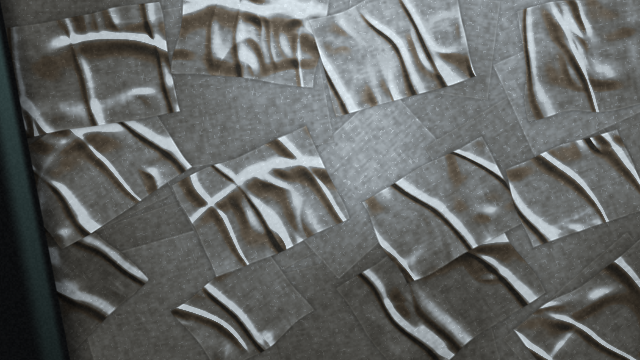
Write a Shadertoy shader that draws this texture.

```glsl
// Overlapping strips of crumpled silver tape under a soft overhead light.

const vec2 LIGHT_DIR = vec2(0.45, 0.89);
const vec3 WARM_GLOW = vec3(1.1, 1.0, 0.9);
const vec3 TEAL_FRAME = vec3(0.19, 0.26, 0.26);
const vec3 DEEP_SHADE = vec3(0.045, 0.05, 0.055);

float hash(vec2 p) {
    vec3 a = fract(vec3(p.xyx) * 0.1031);
    a += dot(a, a.yzx + 33.33);
    return fract((a.x + a.y) * a.z);
}

float noise(vec2 p) {
    vec2 i = floor(p), f = fract(p);
    f = f * f * (3.0 - 2.0 * f);
    return mix(mix(hash(i), hash(i + vec2(1, 0)), f.x),
               mix(hash(i + vec2(0, 1)), hash(i + vec2(1, 1)), f.x), f.y);
}

mat2 rotation(float a) {
    float c = cos(a), s = sin(a);
    return mat2(c, -s, s, c);
}

float boxDistance(vec2 q, vec2 halfSize) {
    vec2 d = abs(q) - halfSize;
    return length(max(d, 0.0)) + min(max(d.x, d.y), 0.0);
}

// Ridge with one steep and one gentle flank
float fold(float d, float width) {
    float x = d / (d < 0.0 ? width * 0.55 : width);
    return 0.85 * width * exp(-x * x);
}

// Height of the folds and creases within one strip
float relief(vec2 q, vec2 halfSize, float seed) {
    float t = q.y / halfSize.y;
    float wobble = 0.04 * (noise(q * 8.0 + seed) - 0.5);
    float h = 0.0;
    for (int k = 0; k < 3; k++) {
        vec2 id = vec2(float(k) + 3.0, seed);
        float r = hash(id), bend = hash(id + 17.0) - 0.5, side = hash(id + 29.0);
        float x0 = (float(k) - 1.0 + 0.9 * (r - 0.5)) * halfSize.x * 0.72;
        float d = q.x - x0 + 0.2 * q.y - bend * (0.5 * q.y + 0.05 * t * t) - wobble;
        float taper = clamp(0.5 + (side - 0.5) * 1.6 * t, 0.0, 1.0);
        float reach = smoothstep(-0.9, -0.3, (r > 0.5 ? t : -t) + 0.9 * hash(id + 37.0));
        float ridge = reach * fold(side > 0.6 ? -d : d, mix(0.008, 0.026, taper));
        h = sqrt(h * h + ridge * ridge);
    }
    // Long gather along some strips
    float gathered = step(0.5, hash(vec2(seed, 41.0)));
    float arch = halfSize.y * 0.45 - 1.5 * q.x * q.x + 1.5 * wobble;
    float gather = gathered * fold(arch - q.y, 0.036) * smoothstep(0.25, 0.6, noise(q * 5.0 + seed));
    h = sqrt(h * h + gather * gather);
    // Draped creases
    float warp = noise(q * 8.0 + seed * 2.0);
    float n = noise(vec2(q.x * 13.0 + 3.0 * warp, q.y * 7.0 + 2.0 * warp) + seed * 3.0);
    float crease = 1.0 - sqrt((2.0 * n - 1.0) * (2.0 * n - 1.0) + 0.015);
    h += 0.024 * crease * smoothstep(0.4, 0.65, noise(q * 6.0 + seed * 5.0));
    return h + 0.0016 * noise(q * 38.0);
}

vec2 reliefSlope(vec2 q, vec2 halfSize, float seed) {
    const float e = 0.003;
    float h = relief(q, halfSize, seed);
    return vec2(relief(q + vec2(e, 0), halfSize, seed) - h,
                relief(q + vec2(0, e), halfSize, seed) - h) / e;
}

// Embossed crossing threads and small glints, as a brightness factor
float weave(vec2 q) {
    float along = 0.17 * (noise(q * vec2(70.0, 150.0)) - 0.5);
    float across = 0.15 * (noise(q * vec2(120.0, 55.0) + 31.0) - 0.5);
    float glints = 0.22 * smoothstep(0.8, 0.97, noise(q * 185.0));
    return 1.0 + along + across + glints;
}

float ambient(vec2 p) {
    vec2 d = (p - vec2(1.1, 0.87)) * vec2(0.9, 1.1);
    float cloud = 0.85 + 0.3 * noise(p * 4.0 + 8.0);
    return (0.225 + 0.35 * exp(-1.7 * dot(d, d))) * cloud;
}

// Metal tone for a facet; facing is its tilt towards the light
vec3 metal(float light, float facing) {
    float glare = smoothstep(0.18, 0.65, facing);
    float tone = light * exp(clamp(facing, -1.1, 0.5)) + 0.3 * glare * (0.5 + light);
    tone = min(tone, 0.72 + 0.25 * (tone - 0.72));
    vec3 tint = mix(vec3(1.03, 1.0, 0.91), vec3(0.96, 1.01, 1.04), smoothstep(0.1, 0.6, tone));
    float warmth = smoothstep(0.08, 0.3, -facing) * (1.0 - smoothstep(0.6, 1.2, -facing));
    return tone * tint * mix(vec3(1.0), WARM_GLOW, warmth);
}

// Lays one strip over the colour below; crumpled is 0 or 1
vec3 layTape(vec3 below, vec2 p, vec2 center, float seed, float crumpled, float px) {
    float r = hash(vec2(seed, 5.0)), s = hash(vec2(seed, 9.0));
    float angle = mix(0.25, 0.8, r) - 0.4 * smoothstep(0.7, 0.85, center.y);
    mat2 turn = rotation(angle);
    vec2 q = turn * (p - center);
    vec2 halfSize = mix(vec2(0.27, 0.18), vec2(0.2, 0.14), crumpled) * mix(0.75, 1.35, s);
    float d = boxDistance(q, halfSize) + crumpled * 0.025 * (noise(q * 9.0 + seed) - 0.5);
    if (d > 0.04) return below;
    below *= 1.0 - mix(0.1, 0.22, crumpled) * exp(-max(d, 0.0) / 0.006);
    float facing = 0.0;
    if (crumpled > 0.5) facing = -dot(reliefSlope(q, halfSize, seed), turn * LIGHT_DIR);
    float light = ambient(p) * mix(0.88, 1.12, hash(vec2(seed, 23.0))) * weave(q);
    vec3 top = metal(light, facing) * (1.0 + 0.12 * exp(-abs(d + 0.003) / 0.002));
    return mix(below, top, 1.0 - smoothstep(-px, px, d));
}

void mainImage(out vec4 fragColor, in vec2 fragCoord) {
    float px = 1.0 / iResolution.y;
    vec2 p = fragCoord * px;
    float aspect = iResolution.x * px;
    vec3 color = metal(ambient(p) * weave(rotation(0.4) * p), 0.0);

    // Flat strips first, then the crumpled ones, on a jittered grid
    for (int i = 0; i < 24; i++) {
        float seed = float(i) + 2.0, crumpled = step(12.0, float(i));
        vec2 cell = vec2(float(i % 4), float((i / 4) % 3));
        vec2 jitter = vec2(hash(vec2(seed, 61.0)), hash(vec2(seed, 73.0))) - 0.5;
        vec2 center = (cell + 0.5 + 0.65 * jitter) * vec2(aspect / 4.0, 1.0 / 3.0);
        color = layTape(color, p, center, seed, crumpled, px);
    }

    // Shadowed frame along the left side
    float edge = p.x - 0.195 * (1.0 - p.y);
    color *= mix(0.5, 1.0, smoothstep(0.0, 0.07, edge));
    float band = smoothstep(-0.1, -0.05, edge) * (1.0 - smoothstep(-0.03, -0.008, edge));
    vec3 frame = mix(DEEP_SHADE, TEAL_FRAME * (0.5 + 0.6 * p.y), band);
    color = mix(frame, color, smoothstep(-px, px, edge));

    color += 0.03 * (noise(p * 230.0) - 0.5);
    fragColor = vec4(clamp(color, 0.0, 1.0), 1.0);
}
```
